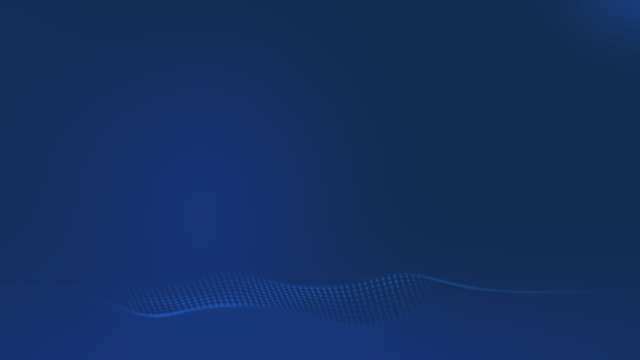
Give the GLSL for this background, as a Shadertoy shader.

```glsl
// Dark navy backdrop with soft blue glows and a dotted wave ribbon near the floor.
#define NAVY vec3(0.070, 0.170, 0.315)
#define GLOW_TINT vec3(0.018, 0.036, 0.142)
#define CORNER_TINT vec3(0.030, 0.075, 0.170)
#define WAVE_TINT vec3(0.050, 0.180, 0.340)
#define COLUMN_STEP 0.0165
#define ROW_COUNT 9.0

// Bell curve around a centre
float bell(float x, float centre, float width) {
    float d = (x - centre) / width;
    return exp(-d * d);
}

// Elliptical soft light
float glow(vec2 p, vec2 centre, vec2 radius) {
    vec2 d = (p - centre) / radius;
    return exp(-dot(d, d));
}

// Far edge of the ribbon
float farEdge(float x) {
    return 0.200 + 0.045 * bell(x, 0.64, 0.12) + 0.039 * bell(x, 1.12, 0.13)
         - 0.012 * smoothstep(1.2, 1.5, x);
}

// Near edge of the ribbon
float nearEdge(float x) {
    return 0.152 - 0.029 * bell(x, 0.43, 0.11) - 0.060 * bell(x, 1.0, 0.15)
         + 0.042 * (1.0 - smoothstep(0.18, 0.40, x))
         + 0.040 * smoothstep(1.08, 1.30, x);
}

// Thin line along a curve, widened to at least one pixel
float thinLine(float y, float curveY, float pixel) {
    return bell(y, curveY, max(0.004, pixel));
}

// Dots laid in slanted columns between the two edges
float ribbonDots(vec2 p, float depth) {
    vec2 cell = vec2((p.x + 0.035 * depth) / COLUMN_STEP, depth * ROW_COUNT);
    vec2 d = (fract(cell) - 0.5) / vec2(0.25, 0.42);
    return exp(-dot(d, d));
}

void mainImage(out vec4 fragColor, in vec2 fragCoord) {
    vec2 p = fragCoord / iResolution.y;
    float width = iResolution.x / iResolution.y;
    p.x *= 1.7778 / width;
    float pixel = 1.0 / iResolution.y;

    // Broad lights
    vec3 color = NAVY;
    color += GLOW_TINT * glow(p, vec2(0.56, 0.45), vec2(0.36, 0.39));
    color += GLOW_TINT * 0.75 * glow(p, vec2(0.82, -0.02), vec2(0.80, 0.17));
    color += GLOW_TINT * 0.32 * (1.0 - smoothstep(0.0, 0.50, p.y));
    color += GLOW_TINT * 0.22 * (1.0 - smoothstep(0.0, 0.5, p.x));
    color += CORNER_TINT * glow(p, vec2(1.80, 1.03), vec2(0.19, 0.14));

    // Ribbon body and dots
    float far = farEdge(p.x);
    float near = nearEdge(p.x);
    float depth = (p.y - near) / max(far - near, 0.01);
    float inside = smoothstep(-0.08, 0.05, depth) * (1.0 - smoothstep(0.92, 1.08, depth));
    float span = smoothstep(0.24, 0.44, p.x) * (1.0 - smoothstep(1.08, 1.25, p.x));
    float light = 0.20 + 0.55 * glow(p, vec2(0.85, 0.195), vec2(0.20, 0.035))
                + 0.50 * glow(p, vec2(1.12, 0.225), vec2(0.12, 0.025))
                + 0.45 * glow(p, vec2(0.57, 0.160), vec2(0.18, 0.020));
    float wave = inside * span * light * ribbonDots(p, depth);
    color -= vec3(0.002, 0.006, 0.020) * inside * span;

    // Lit edges
    wave += thinLine(p.y, near, pixel)
          * (0.65 * bell(p.x, 0.46, 0.09) + 0.38 * bell(p.x, 0.62, 0.08)
           + 0.10 * bell(p.x, 1.0, 0.13));
    wave += thinLine(p.y, far, pixel)
          * (0.42 * bell(p.x, 1.25, 0.13) + 0.18 * bell(p.x, 1.48, 0.14)
           + 0.18 * bell(p.x, 0.86, 0.12) + 0.07 * bell(p.x, 0.1, 0.3));

    // Haze falling below the near edge
    float below = near - p.y;
    wave += 0.09 * smoothstep(-0.004, 0.008, below) * exp(-max(below, 0.0) / 0.035)
          * bell(p.x, 0.75, 0.50);

    fragColor = vec4(color + WAVE_TINT * wave, 1.0);
}
```
